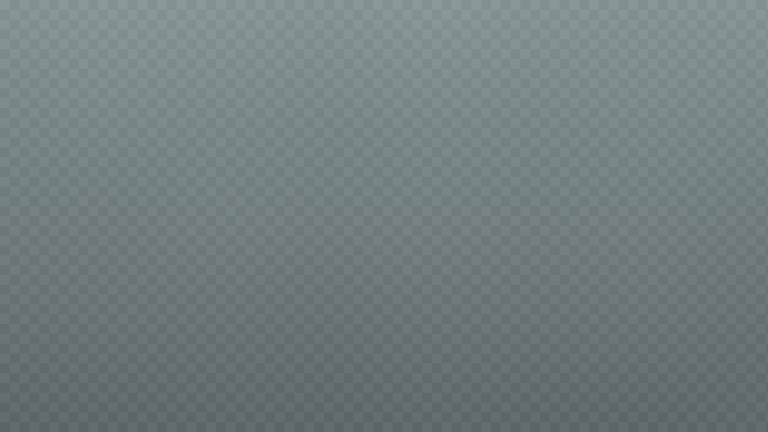
Give the GLSL for this pattern, as a Shadertoy shader.

```glsl
// Faint checkerboard of small squares over a clouded vertical grey-teal gradient.

const float ROWS = 44.0;            // squares from bottom to top
const float CHECK_CONTRAST = 0.015; // brightness offset of light and dark squares
const float GRADIENT_CURVE = 1.08;  // above 1 keeps the lower part darker
const float CLOUD_SCALE = 4.0;      // cloud cells per canvas height
const float CLOUD_STRENGTH = 0.012; // brightness range of the clouding
const vec3 BOTTOM_COLOR = vec3(0.374, 0.414, 0.426);
const vec3 TOP_COLOR = vec3(0.524, 0.580, 0.584);

float hash(vec2 p) {
    return fract(sin(dot(p, vec2(127.1, 311.7))) * 43758.5);
}

// Smooth value noise from 0 to 1.
float noise(vec2 p) {
    vec2 i = floor(p);
    vec2 f = smoothstep(0.0, 1.0, fract(p));
    float low = mix(hash(i), hash(i + vec2(1.0, 0.0)), f.x);
    float high = mix(hash(i + vec2(0.0, 1.0)), hash(i + 1.0), f.x);
    return mix(low, high, f.y);
}

// Smoothed square wave: -1 in even cells, +1 in odd cells.
vec2 squareWave(vec2 cell, float pixelSize) {
    vec2 edgeDistance = abs(mod(cell + 0.5, 2.0) - 1.0) - 0.5;
    return clamp(2.0 * edgeDistance / pixelSize, -1.0, 1.0);
}

// Signed checker: -1 in the lower left square, then alternating.
float checker(vec2 cell, float pixelSize) {
    vec2 wave = squareWave(cell, pixelSize);
    return -wave.x * wave.y;
}

void mainImage(out vec4 fragColor, in vec2 fragCoord) {
    // Canvas heights as units keep the cells square.
    vec2 uv = fragCoord / iResolution.y;
    float pixelSize = ROWS / iResolution.y;

    vec3 color = mix(BOTTOM_COLOR, TOP_COLOR, pow(uv.y, GRADIENT_CURVE));
    color += CLOUD_STRENGTH * (noise(uv * CLOUD_SCALE) - 0.5);
    color += CHECK_CONTRAST * checker(uv * ROWS, pixelSize);

    fragColor = vec4(color, 1.0);
}
```
